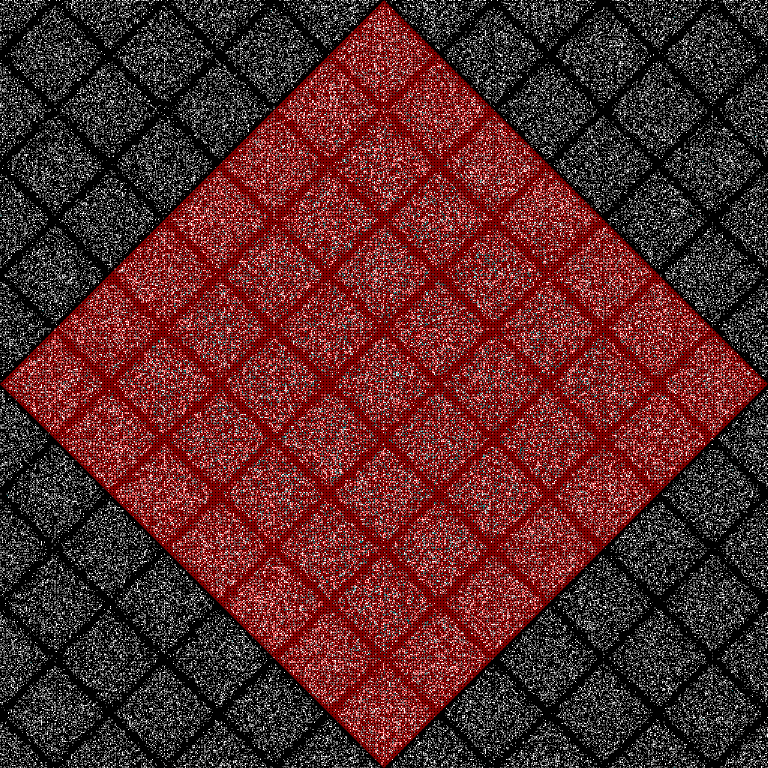
Write a WebGL 1 fragment shader that draws this background.

```glsl
precision highp float;

uniform vec2 u_resolution;

const float DOTS = 1024.0;  // dots across the canvas
const float TILES = 7.0;    // diamond tiles along each side
const vec3 RED = vec3(1.0, 0.0, 0.0);
const vec3 WHITE = vec3(1.0);
const vec3 CYAN = vec3(0.0, 1.0, 1.0);

float hash(vec2 p, float seed) {
  vec3 q = fract(vec3(p.xyx) * vec3(0.1031, 0.1030, 0.0973) + seed);
  q += dot(q, q.yzx + 33.33);
  return fract((q.x + q.y) * q.z);
}

// Signed offset from the nearest whole number
vec2 fold(vec2 p) {
  return fract(p + 0.5) - 0.5;
}

// Distance to the diagonal seams in tile widths, wider at the crossings
float seamDistance(vec2 p, float tiles) {
  vec2 cell = 0.5 - abs(fold(vec2(p.x + p.y, p.x - p.y) * tiles));
  return min(min(cell.x, cell.y), 0.36 * (cell.x + cell.y));
}

// Distance in dots to the rows and columns through the tile corners
vec2 axisDistance(vec2 p, float tiles) {
  return abs(fold(p * tiles + vec2(0.0, 0.5))) * DOTS / tiles;
}

// Chance that a dot is lit: empty seams, even tiles, dashed axes
float dotDensity(vec2 p, vec2 id, float tiles) {
  float seam = seamDistance(p, tiles);
  float body = smoothstep(0.015, 0.075, seam);
  float middle = smoothstep(0.08, 0.4, seam);
  vec2 axis = axisDistance(p, tiles);
  vec2 onAxis = step(axis, vec2(0.5)) * mod(id.yx, 2.0);
  float quiet = smoothstep(0.5, 3.5, min(axis.x, axis.y));
  float scatter = body * (0.175 + 0.035 * middle) * mix(0.5, 1.0, quiet);
  float dashes = max(onAxis.x, onAxis.y) * (0.12 + 0.35 * body);
  return 0.008 + max(scatter, dashes);
}

// Solid inside the large diamond, with an edge one screen pixel wide
float diamondMask(float radius, float size) {
  return clamp((0.5 - radius) * size * 0.7071 + 0.5, 0.0, 1.0);
}

// One dot of the checkered diamond and its white and cyan scatter
vec3 dotColor(vec2 id, float density, float diamond, float cyanChance) {
  float checker = mod(id.x + id.y, 2.0);
  float lit = step(hash(id, 0.17), density);
  float cyan = checker * step(hash(id, 0.61), cyanChance);
  return mix(RED * checker * diamond, mix(WHITE, CYAN, cyan), lit);
}

void main() {
  float size = min(u_resolution.x, u_resolution.y);
  vec2 p = (gl_FragCoord.xy - 0.5 * u_resolution) / size;
  float radius = abs(p.x) + abs(p.y);
  float diamond = diamondMask(radius, size);
  float cyanChance = 0.4 * (1.0 - smoothstep(0.28, 0.46, radius));

  // Four samples per pixel blend neighboring dots
  vec3 dots = vec3(0.0);
  float density = 0.0;
  for (int i = 0; i < 4; i++) {
    float n = float(i);
    vec2 offset = (vec2(mod(n, 2.0), floor(n * 0.5)) - 0.5) * 0.5;
    vec2 id = floor((p + offset / size) * DOTS);
    float chance = dotDensity((id + 0.5) / DOTS, id, TILES);
    density += 0.25 * chance;
    dots += 0.25 * dotColor(id, chance, diamond, cyanChance);
  }

  // Average tone when the dots are finer than the samples
  vec3 speck = mix(WHITE, CYAN, 0.5 * cyanChance);
  vec3 average = mix(0.5 * RED * diamond, speck, density);
  float detail = smoothstep(0.3, 0.48, size / DOTS);
  gl_FragColor = vec4(mix(average, dots, detail), 1.0);
}
```
